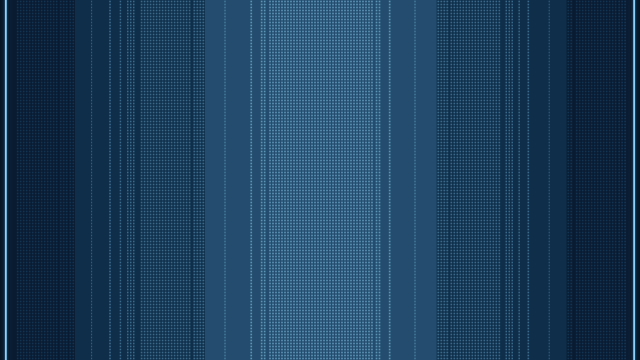
This background is drawn by a Shadertoy shader. Its source:

```glsl
const float PITCH = 3.6;    // dot spacing; the canvas is 768 units wide

// Running area of a pulse train with one centred pulse per unit
float pulseArea(float t, float width) {
    return floor(t) * width + clamp(fract(t) - 0.5 + 0.5 * width, 0.0, width);
}

// Pixel-averaged coverage of a run of evenly spaced pulses
float pulses(float x, float first, float count, float width, float pixel) {
    float t = (x - first) / PITCH + 0.5;
    float h = 0.5 * pixel / PITCH;
    float upper = pulseArea(clamp(t + h, 0.0, count), width);
    float lower = pulseArea(clamp(t - h, 0.0, count), width);
    return (upper - lower) / (2.0 * h);
}

// Smoothed step one pixel wide
float edge(float x, float border, float pixel) {
    return clamp((x - border) / pixel + 0.5, 0.0, 1.0);
}

void mainImage(out vec4 fragColor, in vec2 fragCoord) {
    float pixel = 768.0 / iResolution.x;
    vec2 p = fragCoord * pixel;
    float side = p.x < 384.0 ? 0.0 : 1.0;
    float d = abs(p.x - 384.0);

    // Vertical bands, from the light centre to the dark rims
    float band = abs(p.x - 385.0);
    float middle = edge(band, 139.0, pixel);
    float outer = edge(band, 295.0, pixel);
    vec3 color = mix(vec3(0.14, 0.30, 0.43), vec3(0.055, 0.18, 0.29), middle);
    color = mix(color, vec3(0.035, 0.105, 0.19), outer);
    color = mix(color, vec3(0.02, 0.075, 0.13), edge(d, 372.0, pixel));

    vec3 dotColor = mix(vec3(0.36, 0.58, 0.71), vec3(0.23, 0.41, 0.54), middle);
    dotColor = mix(dotColor, vec3(0.07, 0.20, 0.32), outer);

    // Column groups: left distance, right distance, count, dot width
    vec4 groups[12] = vec4[12](
        vec4(66.4, 67.8, 2, 0.55), vec4(82.5, 83.6, 1, 0.55),
        vec4(114, 114, 1, 0.3), vec4(140, 142, 4, 0.6),
        vec4(156.5, 157.6, 17, 0.55), vec4(223.5, 223.5, 3, 0.5),
        vec4(239.5, 239, 1, 0.5), vec4(252, 250, 1, 0.55),
        vec4(274, 275, 1, 0.3), vec4(296, 298, 2, 0.6),
        vec4(304, 359, 3, 0.6), vec4(316, 308, 14, 0.55));

    float columns = pulses(p.x, 324.0, 35.0, 0.55, pixel);
    for (int i = 0; i < 12; i++) {
        vec4 g = groups[i];
        columns += pulses(d, mix(g.x, g.y, side), g.z, g.w, pixel);
    }
    float rows = pulses(p.y, 0.5 * PITCH, 1000.0, 0.55, pixel);
    color = mix(color, dotColor, min(columns, 1.0) * rows);

    // Bright rim lines with a narrow glow
    float rim = abs(d - 377.0);
    color += vec3(0.10, 0.25, 0.36) * exp(-rim / 2.0);
    color = mix(color, vec3(0.55, 0.82, 0.98), 1.0 - edge(rim, 1.1, pixel));

    fragColor = vec4(color, 1.0);
}
```
